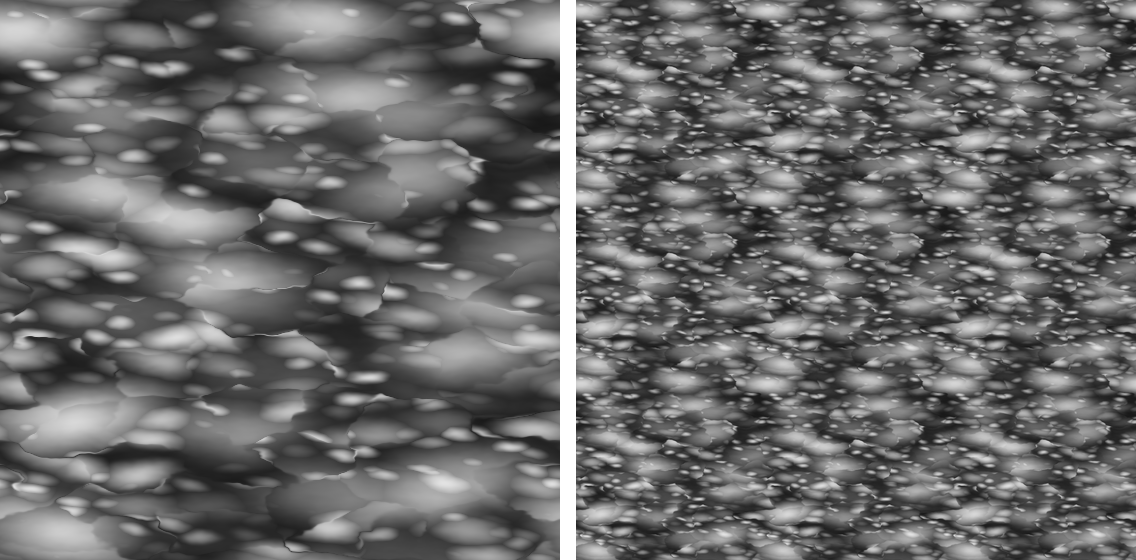
Left: one tile. Right: repeated 3 by 3.
Give the GLSL for this texture, as a Shadertoy shader.

```glsl
// Draws a seamless grey field of wind-stretched cloud puffs with torn, creased edges.

const float TAU = 6.2831853;
const float DARKEST = 0.15;
const float TONE_RANGE = 0.7;

// Three random values in 0..1 for a lattice cell that wraps at the grid size
vec3 hashCell(vec2 cell, vec2 grid, float seed) {
    uvec3 v = uvec3(vec3(mod(cell, grid), seed));
    v = v * 1664525u + 1013904223u;
    v.x += v.y * v.z; v.y += v.z * v.x; v.z += v.x * v.y;
    v ^= v >> 16u;
    v.x += v.y * v.z; v.y += v.z * v.x; v.z += v.x * v.y;
    return vec3(v & 0xffffu) / 65535.0;
}

float cornerSlope(vec2 cell, vec2 corner, vec2 f, vec2 grid, float seed) {
    float angle = TAU * hashCell(cell + corner, grid, seed).x;
    return dot(vec2(cos(angle), sin(angle)), f - corner);
}

// Wrapping gradient noise, about -0.7..0.7
float gradientNoise(vec2 uv, vec2 grid, float seed) {
    vec2 p = uv * grid, cell = floor(p), f = p - cell;
    vec2 w = f * f * f * (f * (f * 6.0 - 15.0) + 10.0);
    float low = mix(cornerSlope(cell, vec2(0, 0), f, grid, seed),
                    cornerSlope(cell, vec2(1, 0), f, grid, seed), w.x);
    float high = mix(cornerSlope(cell, vec2(0, 1), f, grid, seed),
                     cornerSlope(cell, vec2(1, 1), f, grid, seed), w.x);
    return mix(low, high, w.y);
}

float fractalNoise(vec2 uv, vec2 grid, float seed) {
    float sum = 0.0, amplitude = 1.0;
    for (int octave = 0; octave < 4; octave++) {
        sum += amplitude * gradientNoise(uv, grid, seed + float(octave));
        grid *= 2.0;
        amplitude *= 0.5;
    }
    return sum;
}

// Random values that stay constant inside each shard, with narrow smooth borders
vec3 shardValues(vec2 uv, vec2 grid, float sharpness, float seed) {
    vec2 p = uv * grid, base = floor(p);
    vec3 sum = vec3(0.0);
    float total = 0.0;
    for (int y = -1; y <= 1; y++)
    for (int x = -1; x <= 1; x++) {
        vec2 cell = base + vec2(x, y);
        vec2 centre = cell + hashCell(cell, grid, seed).xy;
        float weight = exp(-sharpness * distance(p, centre));
        sum += weight * hashCell(cell, grid, seed + 1.0);
        total += weight;
    }
    return sum / total;
}

// Brightest of the scattered soft ellipses; radius is in cells, below 0.75
float puffs(vec2 uv, vec2 grid, float radius, float seed) {
    vec2 p = uv * grid, base = floor(p);
    float brightest = 0.0;
    for (int y = -1; y <= 1; y++)
    for (int x = -1; x <= 1; x++) {
        vec2 cell = base + vec2(x, y);
        vec3 place = hashCell(cell, grid, seed);
        float tone = hashCell(cell, grid, seed + 1.0).x;
        vec2 offset = p - cell - place.xy;
        offset.y += mix(-0.2, 0.5, place.z) * offset.x;
        float falloff = max(0.0, 1.0 - dot(offset, offset) / (radius * radius));
        brightest = max(brightest, tone * falloff * falloff);
    }
    return brightest;
}

void mainImage(out vec4 fragColor, in vec2 fragCoord) {
    vec2 uv = fragCoord / iResolution.xy;

    // Ragged flow that bends shard borders fully and puffs a little
    vec2 flow = vec2(fractalNoise(uv, vec2(8, 16), 11.0),
                     fractalNoise(uv, vec2(8, 16), 21.0));
    vec2 warp = flow * vec2(0.04, 0.018);

    // Each shard slips sideways, tearing the puffs along its border
    vec3 shard = shardValues(uv + warp, vec2(6, 13), 50.0, 31.0);
    vec2 slip = (shard.xy - 0.5) * vec2(0.07, 0.03);
    vec2 torn = uv + 0.4 * warp + slip;

    // Broad soft banks, then smaller and crisper puffs
    float cloud = puffs(torn, vec2(3, 8), 0.65, 41.0);
    cloud = max(cloud, puffs(torn, vec2(6, 17), 0.6, 51.0));
    cloud = max(cloud, puffs(torn, vec2(11, 29), 0.5, 61.0));

    // Faint flat plates and fine mottling
    float plates = 0.07 * (shard.z - 0.5);
    float mottling = 0.05 * fractalNoise(torn, vec2(7, 20), 71.0);

    float grey = DARKEST + TONE_RANGE * cloud + plates + mottling;
    fragColor = vec4(vec3(clamp(grey, 0.0, 1.0)), 1.0);
}
```
